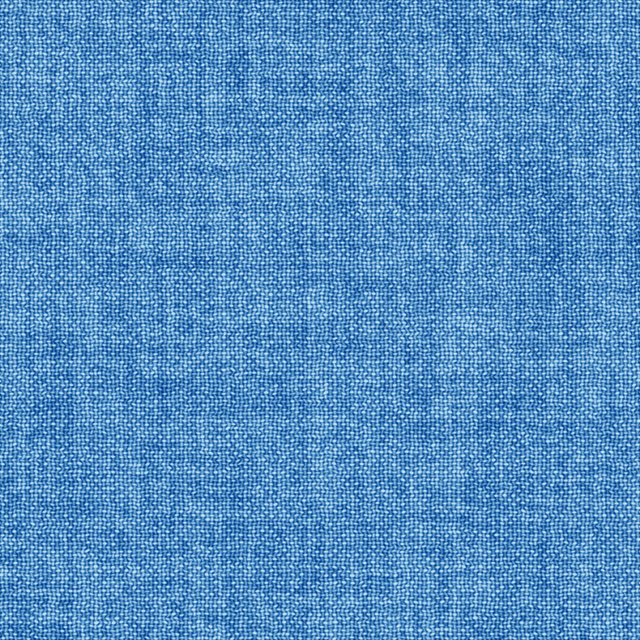
Give the GLSL for this texture, as a WebGL 1 fragment shader.

```glsl
precision highp float;
uniform vec2 u_resolution;

float hash(vec2 p) {
  return fract(sin(dot(p, vec2(12.9898, 78.233))) * 43758.5453);
}

float noise(vec2 p) {
  vec2 i = floor(p), f = fract(p);
  f = f * f * (3.0 - 2.0 * f);
  return mix(mix(hash(i), hash(i + vec2(1, 0)), f.x),
             mix(hash(i + vec2(0, 1)), hash(i + 1.0), f.x), f.y);
}

// Brightness of the cloth, 0 in the gaps and 1 on the brightest yarn
float weave(vec2 uv) {
  // Straight threads whose crossings slip a little from row to row
  vec2 p = uv * vec2(150.0, 162.0);
  p += 0.6 * (vec2(noise(p * vec2(0.2, 0.9)), noise(p * vec2(0.7, 0.2) + 71.3)) - 0.5);

  // Plain weave: weft and warp take turns on top in a checkerboard
  vec2 ridge = -cos(6.28318 * p);
  float turn = sin(3.14159 * p.x) * sin(3.14159 * p.y);
  float weftOver = 0.5 + 0.5 * turn;
  float hole = 0.25 * (1.0 - ridge.x) * (1.0 - ridge.y);
  float relief = 0.42 * mix(ridge.x, ridge.y, weftOver) + 0.24 * turn - 0.28 * (hole - 0.25);

  // Slubs: each thread changes tone slowly along its length
  float weft = noise(vec2(p.x * 0.08, floor(p.y) + 200.0)) - 0.5;
  float warp = noise(vec2(floor(p.x) + 400.0, p.y * 0.05)) - 0.5;
  float slub = 0.26 * mix(warp, weft, weftOver) + 0.07 * (weft + warp);

  // Broad faded streaks in both thread directions
  float streaks = noise(uv * vec2(4.0, 19.0) + 9.0) + noise(uv * vec2(21.0, 4.0) + 40.0) - 1.0;

  // Uneven floats and loose fibres
  vec2 f = fract(p) - 0.5;
  float grain = (hash(floor(p) + 0.5) - 0.5) * cos(3.14159 * f.x) * cos(3.14159 * f.y);
  float fibres = noise(p * vec2(1.3, 1.7) + 130.0) - 0.5;

  return 0.57 + relief + slub + 0.08 * streaks + 0.55 * grain + 0.36 * fibres;
}

vec3 dyeColor(float t) {
  t = clamp(t, -0.1, 1.2);
  return vec3(0.04, 0.26, 0.56) + t * vec3(0.40, 0.55, 0.42) + t * t * vec3(0.17, -0.02, -0.08);
}

void main() {
  // Four samples per pixel smooth the fine threads
  vec3 color = vec3(0.0);
  for (int i = 0; i < 4; i++) {
    vec2 offset = vec2(mod(float(i), 2.0), floor(float(i) / 2.0)) * 0.5 - 0.25;
    color += dyeColor(weave((gl_FragCoord.xy + offset) / u_resolution.y));
  }
  gl_FragColor = vec4(color / 4.0, 1.0);
}
```
